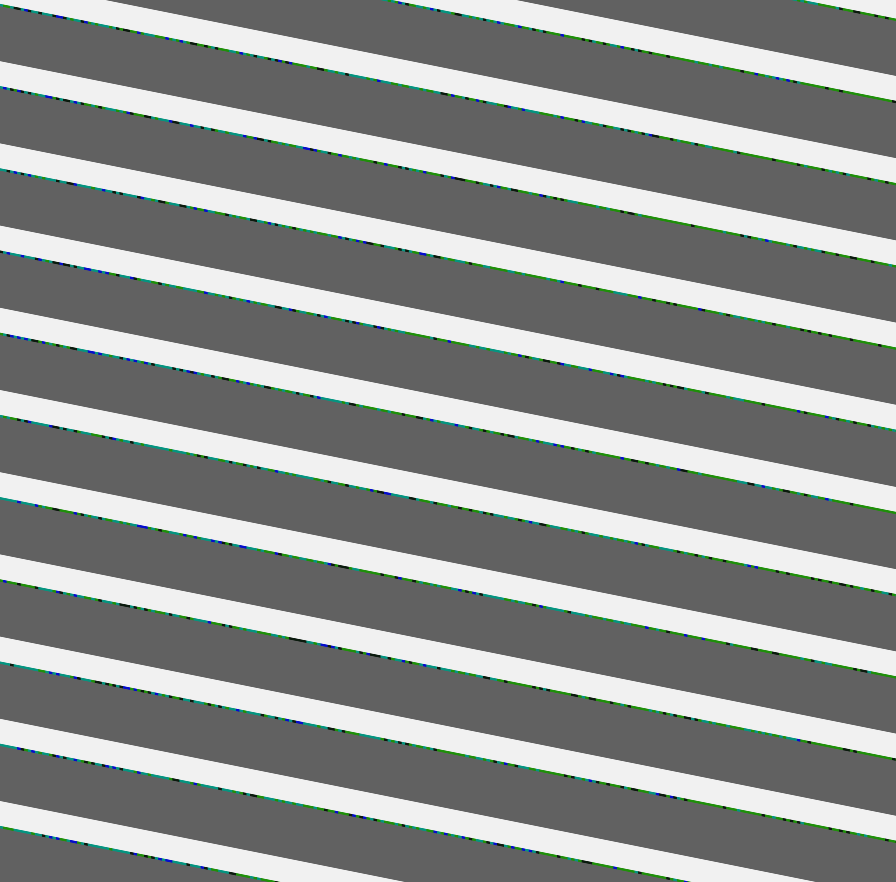
Write a WebGL 2 fragment shader that draws this pattern.

```glsl
#version 300 es
precision highp float;
// Pale slanted stripes on flat grey, falling gently to the right.
// Each stripe is a band of a repeating phase; its lower edge carries a thin
// fringe of hashed dashes that drift from teal and blue to green.

#define PERIOD 0.0932        // vertical spacing, in canvas heights
#define SLOPE 0.2            // fall per unit of run
#define OFFSET 0.744         // first full stripe below the top, in periods
#define WHITE_END 0.302      // pale part of one period
#define FRINGE_END 0.332     // end of the coloured fringe
#define DASHES 250.0         // fringe dashes per canvas height of run
#define GREY vec3(0.38)
#define PALE vec3(0.945)

uniform vec2 u_resolution;
out vec4 fragColor;

float hash(vec2 p) {
    vec3 q = fract(vec3(p.xyx) * vec3(0.1031, 0.1030, 0.0973));
    q += dot(q, q.yzx + 33.33);
    return fract((q.x + q.y) * q.z);
}

// Antialiased step; px is the pixel size in the units of x.
float edge(float at, float x, float px) {
    return smoothstep(at - 0.5 * px, at + 0.5 * px, x);
}

// Colour of one dash: mostly teal or green, with some blue and near-black.
vec3 dashColour(float cell, float stripe) {
    vec3 teal = vec3(0.02, 0.58, 0.50);
    vec3 green = vec3(0.12, 0.56, 0.04);
    vec3 blue = vec3(0.02, 0.05, 0.80);
    vec3 black = vec3(0.04, 0.10, 0.05);

    // Slow waves cluster like colours over a left-to-right drift.
    float run = cell / DASHES;
    float wave = 0.13 * sin(run * 19.0 + stripe * 2.4)
               + 0.09 * sin(run * 47.0 - stripe * 4.1);
    float greenShare = clamp(0.22 + 0.68 * run + wave, 0.0, 1.0);
    vec3 colour = hash(vec2(cell, stripe + 17.0)) < greenShare ? green : teal;

    float accent = hash(vec2(cell + 71.0, stripe + 43.0));
    float blueShare = 0.15 * (1.0 - greenShare);
    if (accent < blueShare) colour = blue;
    else if (accent > 0.84) colour = black;
    return colour;
}

void main() {
    // Height units, measured from the top left.
    vec2 p = gl_FragCoord.xy / u_resolution.y;
    p.y = 1.0 - p.y;

    // Stripe phase, wrapped inside the grey gap.
    float t = (p.y - SLOPE * p.x) / PERIOD - OFFSET;
    float stripe = floor(t + 0.5);
    float phase = t - stripe;
    float px = 1.0 / (u_resolution.y * PERIOD);

    // Fringe dashes, softened at their ends.
    float along = p.x * DASHES;
    float cell = floor(along);
    float join = edge(1.0, fract(along) + 0.5 * DASHES / u_resolution.y,
                      DASHES / u_resolution.y);
    vec3 fringe = mix(dashColour(cell, stripe), dashColour(cell + 1.0, stripe), join);

    // Layers from the top of the stripe downwards.
    vec3 colour = mix(GREY, PALE, edge(0.0, phase, px));
    colour = mix(colour, fringe, edge(WHITE_END, phase, px));
    colour = mix(colour, GREY, edge(FRINGE_END, phase, px));
    fragColor = vec4(colour, 1.0);
}
```
